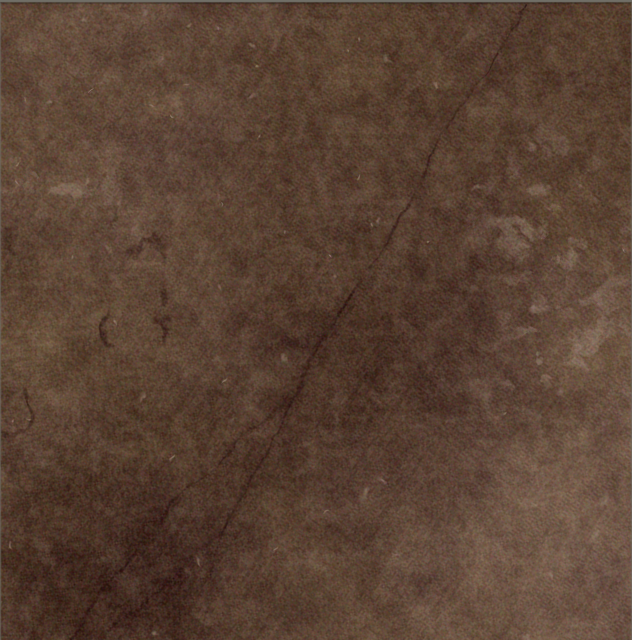
Reproduce this texture procedurally as a WebGL 1 fragment shader.

```glsl
precision highp float;
uniform vec2 u_resolution;

const vec3 DARK_BROWN = vec3(0.247, 0.156, 0.115);
const vec3 PALE_BROWN = vec3(0.455, 0.360, 0.272);
const vec3 CRACK_RED = vec3(0.190, 0.095, 0.078);
const vec3 FLECK_PINK = vec3(0.580, 0.490, 0.430);
const vec3 RIM_GREY = vec3(0.440, 0.430, 0.400);

float hash(vec2 p) {
  return fract(sin(dot(p, vec2(127.1, 311.7))) * 43758.5453);
}

float noise(vec2 p) {
  vec2 i = floor(p), f = fract(p);
  f = f * f * (3.0 - 2.0 * f);
  return mix(mix(hash(i), hash(i + vec2(1.0, 0.0)), f.x),
             mix(hash(i + vec2(0.0, 1.0)), hash(i + 1.0), f.x), f.y);
}

float fbm(vec2 p) {
  float sum = 0.0, amp = 0.5;
  for (int i = 0; i < 5; i++) {
    sum += amp * noise(p);
    p = mat2(1.6, 1.2, -1.2, 1.6) * p + 7.3;
    amp *= 0.5;
  }
  return sum / 0.97;
}

// Soft round patch
float glow(vec2 p, vec2 center, float radius) {
  vec2 d = (p - center) / radius;
  return exp(-dot(d, d));
}

float segment(vec2 p, vec2 a, vec2 b) {
  vec2 ab = b - a;
  return length(p - a - ab * clamp(dot(p - a, ab) / dot(ab, ab), 0.0, 1.0));
}

// Dark line with a faint stain around it
float crack(vec2 p, vec2 a, vec2 b, float width, float pixel) {
  float d = segment(p, a, b);
  return 0.55 * (1.0 - smoothstep(0.1 * width, width + pixel, d))
       + 0.22 * exp(-d * d / (18.0 * width * width));
}

// Broad light and shade
float slabTone(vec2 p) {
  float t = 0.49 + 0.50 * glow(p, vec2(0.95, 0.18), 0.34);
  t += 0.20 * glow(p, vec2(0.18, 0.85), 0.34) + 0.20 * glow(p, vec2(0.93, 0.55), 0.18);
  t += 0.10 * glow(p, vec2(0.08, 0.42), 0.22);
  t -= 0.40 * glow(p, vec2(0.68, 0.46), 0.22) + 0.40 * glow(p, vec2(0.25, 0.12), 0.20);
  return t - 0.30 * glow(p, vec2(0.0), 0.22) - 0.16 * glow(p, vec2(0.85, 0.92), 0.25);
}

// Diagonal fissure and its lower branches
float fissures(vec2 p, float pixel) {
  vec2 fork = vec2(0.465, 0.39), knee = vec2(0.35, 0.16), bend = vec2(0.575, 0.565);
  vec2 left = vec2(0.28, 0.22);
  float c = crack(p, vec2(0.84, 1.0), vec2(0.70, 0.78), 0.0013, pixel);
  c = max(c, crack(p, vec2(0.70, 0.78), bend, 0.0016, pixel));
  c = max(c, crack(p, bend, fork, 0.0028, pixel));
  c = max(c, crack(p, fork, knee, 0.0018, pixel));
  c = max(c, 0.7 * crack(p, knee, vec2(0.32, 0.02), 0.0015, pixel));
  c = max(c, 0.7 * crack(p, fork, left, 0.0015, pixel));
  c = max(c, crack(p, left, vec2(0.11, 0.0), 0.0028, pixel));
  return max(c, 0.8 * crack(p, knee, vec2(0.17, 0.02), 0.0020, pixel));
}

// Short winding hairlines along noise contours
float hairlines(vec2 p, float pixel) {
  float d = abs(fbm(p * vec2(9.0, 7.0) + 3.0) - 0.5) / 11.0;
  float area = min(1.5 * glow(p, vec2(0.13, 0.48), 0.20), 1.0);
  float gaps = smoothstep(0.38, 0.55, noise(p * 14.0 + 21.0));
  return area * gaps * (1.0 - smoothstep(0.0004, 0.0014 + pixel, d));
}

// Scattered ragged chips of pale mineral
float flecks(vec2 p, float pixel) {
  float f = 0.0;
  for (int i = 0; i < 60; i++) {
    float k = float(i);
    vec2 d = p - vec2(hash(vec2(k, 1.7)), hash(vec2(k, 5.3)));
    float angle = 3.14 * hash(vec2(k, 9.1)), size = hash(vec2(k, 2.9));
    float c = cos(angle), s = sin(angle);
    d = mat2(c, -s, s, c) * d * vec2(1.0, 2.0);
    float radius = mix(0.004, 0.014, size * size * size);
    f = max(f, (1.0 - smoothstep(0.1 * radius, radius + pixel, length(d))) * (0.85 - 0.4 * size));
  }
  return f;
}

void main() {
  vec2 p = gl_FragCoord.xy / u_resolution;
  float pixel = 1.0 / u_resolution.y;
  vec2 wander = vec2(fbm(p * 13.0), fbm(p * 13.0 + 40.0)) - 0.5;
  vec2 ragged = vec2(noise(p * 110.0), noise(p * 110.0 + 60.0)) - 0.5;

  // Mottled ground
  float clouds = fbm(p * 5.0 + 2.0) - 0.5;
  float mottle = fbm(p * 24.0 + 11.0) - 0.5;
  float pits = fbm(p * 75.0 + 51.0) - 0.5;
  float tone = slabTone(p + 0.12 * wander) + 0.36 * clouds + 0.55 * mottle + 0.45 * pits;
  vec3 color = mix(DARK_BROWN, PALE_BROWN, tone);
  float mauve = glow(p, vec2(0.95, 0.15), 0.38) + 0.5 * glow(p, vec2(0.2, 0.85), 0.3);
  color += vec3(0.002, -0.002, 0.020) * (mauve + 1.2 * (fbm(p * 9.0 + 70.0) - 0.5));

  // Pale clusters and chips
  float cluster = glow(p, vec2(0.90, 0.46), 0.10) + glow(p, vec2(0.87, 0.66), 0.09)
                + 0.8 * glow(p, vec2(0.11, 0.73), 0.07) + 0.30;
  float veins = smoothstep(0.55, 0.76, fbm(p * 36.0 + 33.0 + 3.0 * wander));
  color = mix(color, FLECK_PINK, 0.50 * veins * min(cluster, 1.0));
  color = mix(color, FLECK_PINK, flecks(p + 0.008 * ragged, pixel));

  // Cracks
  float lines = fissures(p + 0.028 * wander + 0.003 * ragged, pixel);
  lines *= 0.30 + 0.95 * noise(p * 30.0 + 5.0);
  lines = max(lines, 0.60 * hairlines(p + 0.002 * ragged, pixel));
  color = mix(color, CRACK_RED, clamp(lines, 0.0, 0.9));

  // Fine coloured grain on a tilted grid
  vec2 g = mat2(0.82, 0.57, -0.57, 0.82) * p * 400.0;
  vec3 speck = vec3(noise(g), noise(g + 91.0), noise(g + 173.0)) - 0.5;
  color += 0.065 * speck + 0.085 * (noise(g * 0.85 + 37.0) - 0.5);

  // Thin rim at the top and sides
  float top = smoothstep(0.9965 - pixel, 0.9965 + pixel, p.y);
  float side = 1.0 - smoothstep(0.0008, 0.0015 + pixel, min(p.x, 1.0 - p.x));
  color *= 1.0 - 0.3 * smoothstep(0.992, 0.996, p.y);
  color = mix(color, RIM_GREY, max(top, 0.55 * side));
  gl_FragColor = vec4(color, 1.0);
}
```
